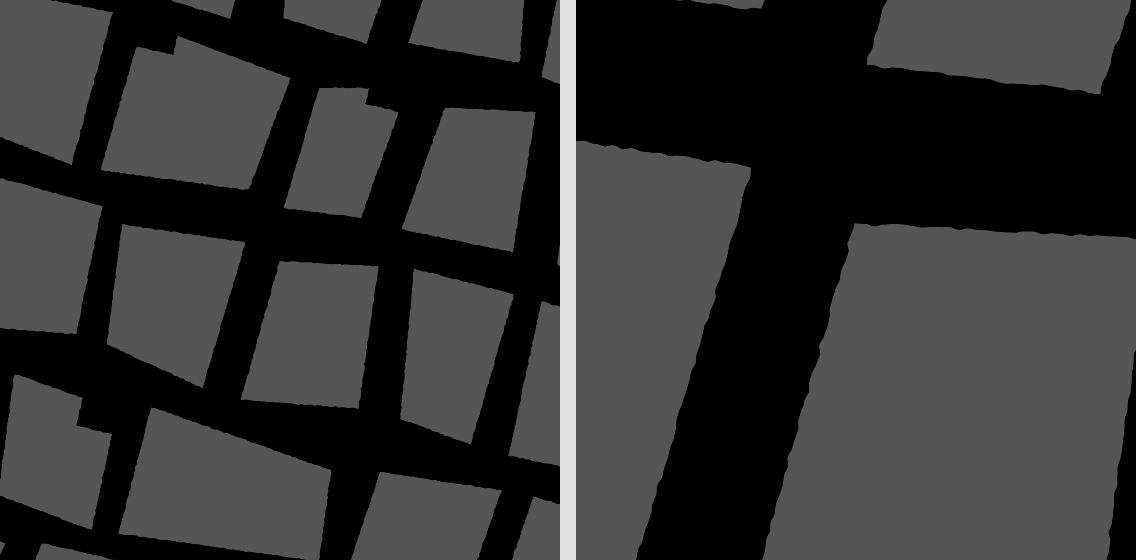
Left: the whole. Right: its middle third, enlarged.
Write a Shadertoy shader that draws this pattern.

```glsl
// Town-plan pattern: flat grey blocks separated by wide black streets.
// Tilted rows are cut into columns of uneven width; every cell becomes a quad
// with uneven corners, some of them notched, and slightly ragged edges.

const vec3 STREET_COLOR = vec3(0.0);
const vec3 BLOCK_COLOR  = vec3(0.333);

const float TILT          = 0.235;            // rotation of the plan, radians
const vec2  ORIGIN        = vec2(3.37, 5.21); // part of the plan in view
const float ROW_HEIGHT    = 0.31;
const vec2  COLUMN_WIDTH  = vec2(0.23, 0.33); // narrowest and widest row pitch
const vec2  STREET_WIDTH  = vec2(0.066, 0.080);
const vec2  STREET_VARY   = vec2(0.5, 1.5);   // street width factor per corner
const float COLUMN_SPREAD = 0.25;             // shift of column lines, in cells
const float ROW_SPREAD    = 0.08;             // shift of row lines, in cells
const float LEAN          = 0.014;            // slant of column lines
const float ROW_WAVE      = 0.012;            // bend of row lines
const float NOTCH_CHANCE  = 0.18;
const vec2  NOTCH_SIZE    = vec2(0.075, 0.05);
const float RAGGED_SIZE   = 0.0022;
const float RAGGED_FREQ   = 180.0;

vec3 hash3(vec3 p) {
    p = fract((p * 17.0 + 5.3) * vec3(0.1031, 0.1030, 0.0973));
    p += dot(p, p.yxz + 33.33);
    return fract((p.xxy + p.yxx) * p.zyx);
}

float valueNoise(vec2 p) {
    vec2 i = floor(p), f = fract(p);
    f = f * f * (3.0 - 2.0 * f);
    float a = hash3(vec3(i, 9.0)).x;
    float b = hash3(vec3(i + vec2(1, 0), 9.0)).x;
    float c = hash3(vec3(i + vec2(0, 1), 9.0)).x;
    float d = hash3(vec3(i + vec2(1, 1), 9.0)).x;
    return mix(mix(a, b, f.x), mix(c, d, f.x), f.y);
}

// Column pitch (x) and sideways offset in cells (y) of a row.
vec2 rowSpacing(float row) {
    vec3 h = hash3(vec3(row, 2.0, 7.0));
    return vec2(mix(COLUMN_WIDTH.x, COLUMN_WIDTH.y, h.x), h.y);
}

// Centre line of the street left of a column; end is 0 at the foot, 1 at the top.
float columnLine(float col, float row, float end) {
    vec2 spacing = rowSpacing(row);
    vec3 h = hash3(vec3(col, row, 3.0)) * 2.0 - 1.0;
    return (col + spacing.y + COLUMN_SPREAD * h.x) * spacing.x
         + LEAN * h.y * (end * 2.0 - 1.0);
}

// Height of the street below a row.
float rowLine(float row, float x) {
    vec3 h = hash3(vec3(row, 4.0, 1.0));
    return (row + ROW_SPREAD * (h.x * 2.0 - 1.0)) * ROW_HEIGHT
         + ROW_WAVE * sin(x * 7.0 + h.y * 6.283);
}

// Corner of a block, side = (0 or 1, 0 or 1).
vec2 blockCorner(vec2 cell, vec2 side) {
    vec3 h = hash3(vec3(cell * 2.0 + side, 5.0));
    vec2 inset = 0.5 * STREET_WIDTH * mix(vec2(STREET_VARY.x), vec2(STREET_VARY.y), h.xy);
    inset *= 1.0 - 2.0 * side;
    float x = columnLine(cell.x + side.x, cell.y, side.y) + inset.x;
    return vec2(x, rowLine(cell.y + side.y, x) + inset.y);
}

// Signed distance to the line from a to b, positive on its right.
float edgeDistance(vec2 p, vec2 a, vec2 b) {
    vec2 e = normalize(b - a);
    return dot(p - a, vec2(e.y, -e.x));
}

float blockDistance(vec2 p, vec2 cell) {
    vec2 a = blockCorner(cell, vec2(0, 0));
    vec2 b = blockCorner(cell, vec2(1, 0));
    vec2 c = blockCorner(cell, vec2(1, 1));
    vec2 d = blockCorner(cell, vec2(0, 1));
    float dist = max(max(edgeDistance(p, a, b), edgeDistance(p, b, c)),
                     max(edgeDistance(p, c, d), edgeDistance(p, d, a)));

    // Cut a rectangular notch from one upper corner of a few blocks.
    vec3 h = hash3(vec3(cell, 6.0));
    if (h.x < NOTCH_CHANCE) {
        vec2 q = abs(p - (h.y < 0.5 ? c : d)) - NOTCH_SIZE * mix(0.6, 1.1, h.z);
        dist = max(dist, -max(q.x, q.y));
    }
    return dist;
}

void mainImage(out vec4 fragColor, in vec2 fragCoord) {
    vec2 uv = fragCoord / iResolution.y;
    float s = sin(TILT), c = cos(TILT);
    vec2 p = vec2(c * uv.x - s * uv.y, s * uv.x + c * uv.y) + ORIGIN;

    // Nearest block among the neighbouring cells.
    float dist = 1.0;
    float baseRow = floor(p.y / ROW_HEIGHT);
    for (int j = -1; j <= 1; j++) {
        float row = baseRow + float(j);
        vec2 spacing = rowSpacing(row);
        float baseCol = floor(p.x / spacing.x - spacing.y);
        for (int i = -1; i <= 1; i++) {
            dist = min(dist, blockDistance(p, vec2(baseCol + float(i), row)));
        }
    }

    // Fine ragged outline, then a crisp smoothed edge.
    dist += RAGGED_SIZE * (valueNoise(uv * RAGGED_FREQ) - 0.5);
    float halfPixel = 0.5 / iResolution.y;
    float block = 1.0 - smoothstep(-halfPixel, halfPixel, dist);
    fragColor = vec4(mix(STREET_COLOR, BLOCK_COLOR, block), 1.0);
}
```
